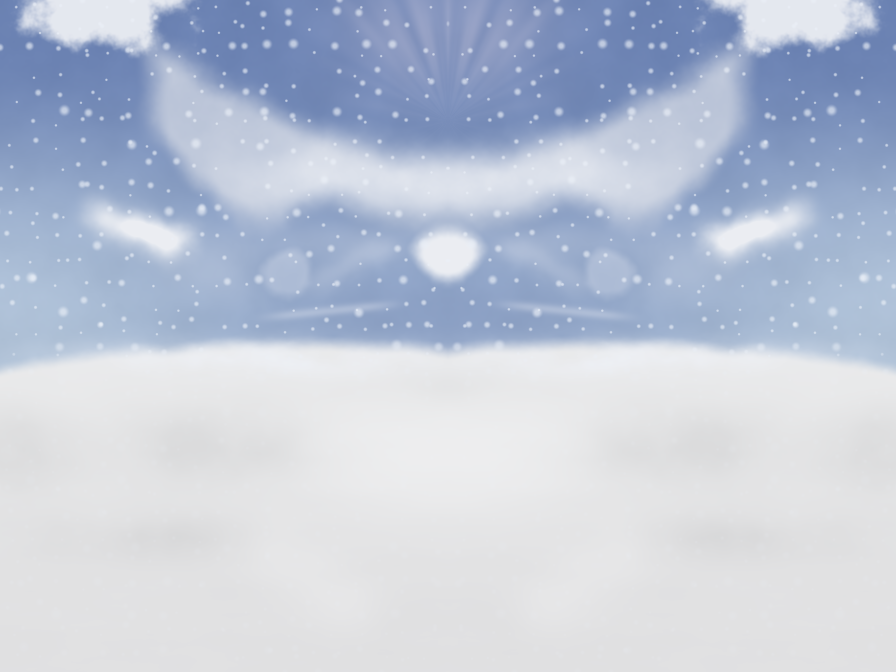
This background is drawn by a Shadertoy shader. Its source:

```glsl
vec2 hash2(vec2 cell) {
    vec2 h = vec2(dot(cell, vec2(127.1, 311.7)), dot(cell, vec2(269.5, 183.3)));
    return fract(sin(h) * 43758.5);
}

float gradientNoise(vec2 p) {
    vec2 i = floor(p), f = fract(p);
    vec2 u = f * f * (3.0 - 2.0 * f);
    float a = dot(hash2(i) * 2.0 - 1.0, f);
    float b = dot(hash2(i + vec2(1, 0)) * 2.0 - 1.0, f - vec2(1, 0));
    float c = dot(hash2(i + vec2(0, 1)) * 2.0 - 1.0, f - vec2(0, 1));
    float d = dot(hash2(i + vec2(1, 1)) * 2.0 - 1.0, f - vec2(1, 1));
    return mix(mix(a, b, u.x), mix(c, d, u.x), u.y);
}

float fbm(vec2 p) {
    float sum = 0.0, amplitude = 0.6;
    for (int i = 0; i < 5; i++) {
        sum += amplitude * gradientNoise(p);
        p = mat2(1.6, 1.2, -1.2, 1.6) * p + 7.3;
        amplitude *= 0.5;
    }
    return sum;
}

// Soft elliptical spot, 1 at its centre
float glow(vec2 p, vec2 center, vec2 radius) {
    vec2 q = (p - center) / radius;
    return exp(-dot(q, q));
}

// Soft stroke from a to b
float streak(vec2 p, vec2 a, vec2 b, float width) {
    vec2 ab = b - a;
    float t = clamp(dot(p - a, ab) / dot(ab, ab), 0.0, 1.0);
    float d = length(p - a - ab * t) / width;
    return exp(-d * d) * smoothstep(0.0, 0.3, t) * smoothstep(1.0, 0.7, t);
}

vec3 skyColor(vec2 p, float rough) {
    vec3 white = vec3(0.92, 0.93, 0.95);
    vec3 sky = mix(vec3(0.60, 0.68, 0.80), vec3(0.42, 0.51, 0.70), smoothstep(0.48, 0.95, p.y));
    float side = smoothstep(0.2, 0.667, p.x);
    sky = mix(sky, vec3(0.71, 0.78, 0.86), side * smoothstep(0.92, 0.48, p.y) * 0.85);
    sky = mix(sky, vec3(0.52, 0.60, 0.75), glow(p, vec2(0.0, 0.53), vec2(0.25, 0.08)) * 0.7);
    sky += 0.05 * rough;

    // Lilac haze with fanning rays at the top
    vec2 q = p - vec2(0.0, 0.82);
    float rays = gradientNoise(vec2(atan(q.x, q.y) * 9.0, length(q) * 4.0));
    float haze = glow(p, vec2(0.0, 0.96), vec2(0.15, 0.10)) * (0.5 + 0.5 * rays);
    sky = mix(sky, vec3(0.77, 0.77, 0.86), haze);

    // Wide winged cloud
    vec2 w = p + 0.035 * vec2(rough, fbm(p * 9.0 + 20.0));
    float top = 0.785 + 0.9 * w.x * w.x;
    float bottom = 0.665 + 0.03 * glow(w, vec2(0.17, w.y), vec2(0.07, 1.0))
        + 0.13 * smoothstep(0.30, 0.45, w.x);
    float wing = smoothstep(top + 0.02, top - 0.045, w.y)
        * smoothstep(bottom - 0.025, bottom + 0.04, w.y) * smoothstep(0.47, 0.41, w.x);
    float core = glow(p, vec2(0.0, 0.725), vec2(0.20, 0.055)) + 0.6 * glow(p, vec2(0.22, 0.74), vec2(0.10, 0.05));
    vec3 wingColor = mix(vec3(0.78, 0.81, 0.87), white, clamp(core, 0.0, 1.0));
    sky = mix(sky, wingColor, wing * (0.88 + 0.25 * rough));

    // Faint small clouds and streaks below it
    float faint = 0.4 * smoothstep(0.045, 0.025, length(w - vec2(0.236, 0.595)))
        + 0.30 * glow(w, vec2(0.35, 0.60), vec2(0.07, 0.05))
        + 0.25 * glow(p, vec2(0.16, 0.64), vec2(0.15, 0.03))
        + 0.45 * streak(p, vec2(0.30, 0.525), vec2(0.05, 0.55), 0.007)
        + 0.30 * streak(w, vec2(0.23, 0.56), vec2(0.06, 0.645), 0.018);
    sky = mix(sky, vec3(0.82, 0.85, 0.91), clamp(faint, 0.0, 0.8));

    // Bright central puff, side wisps and corner clouds
    float puff = smoothstep(0.064, 0.030, length((w - vec2(0.0, 0.622)) * vec2(0.95, 1.15)));
    float wisp = 0.9 * streak(w, vec2(0.57, 0.695), vec2(0.36, 0.62), 0.024)
        + 0.5 * streak(w, vec2(0.50, 0.66), vec2(0.36, 0.65), 0.018);
    float corner = 1.0 - length((p - vec2(0.51, 1.02)) / vec2(0.15, 0.09)) + 1.5 * fbm(p * 14.0);
    float bright = max(max(puff, wisp), 0.95 * smoothstep(-0.12, 0.45, corner));
    return mix(sky, white, clamp(bright, 0.0, 1.0));
}

vec3 groundColor(vec2 p, float rough) {
    vec3 snow = mix(vec3(0.88, 0.88, 0.885), vec3(0.912, 0.914, 0.918), smoothstep(0.05, 0.45, p.y));
    float shade = glow(p, vec2(0.35, 0.34), vec2(0.13, 0.06)) + glow(p, vec2(0.65, 0.33), vec2(0.09, 0.06))
        + 0.8 * glow(p, vec2(0.44, 0.20), vec2(0.17, 0.035)) + 0.4 * glow(p, vec2(0.0, 0.43), vec2(0.10, 0.03));
    float light = glow(p, vec2(0.0, 0.31), vec2(0.22, 0.09))
        + 0.8 * streak(p, vec2(0.33, 0.22), vec2(0.08, 0.06), 0.05);
    return snow - 0.045 * shade * (1.0 + rough) + 0.025 * light
        + 0.012 * fbm(p * vec2(5.0, 18.0));
}

void mainImage(out vec4 fragColor, in vec2 fragCoord) {
    vec2 p = fragCoord / iResolution.y;
    p.x = abs(p.x - 0.5 * iResolution.x / iResolution.y);
    float rough = fbm(p * 11.0);

    // Sky, snowfield and the cloud bank between them
    float horizon = 0.475 + 0.10 * p.x - 0.21 * p.x * p.x + 0.012 * rough;
    vec3 color = mix(groundColor(p, rough), skyColor(p, rough), smoothstep(-0.012, 0.016, p.y - horizon));
    float bank = glow(p, vec2(0.28, 0.465), vec2(0.25, 0.026));
    color = mix(color, vec3(0.93, 0.94, 0.96), bank * clamp(0.65 + 1.4 * fbm(p * vec2(14.0, 28.0)), 0.0, 1.0));

    // Jittered snowflakes, fainter over the ground
    for (int layer = 0; layer < 2; layer++) {
        vec2 grid = p * (20.0 + 9.0 * float(layer)) + 3.7 * float(layer);
        vec2 seed = hash2(floor(grid));
        float radius = 0.05 + 0.09 * seed.y * seed.y;
        float flake = smoothstep(radius * 1.6, radius * 0.3, length(fract(grid) - 0.25 - 0.5 * seed));
        float strength = mix(0.12, 0.65, smoothstep(0.42, 0.52, p.y)) * step(0.3, fract(seed.x * 17.0));
        color = mix(color, vec3(0.92, 0.94, 0.97), flake * strength);
    }
    fragColor = vec4(clamp(color, 0.0, 1.0), 1.0);
}
```
